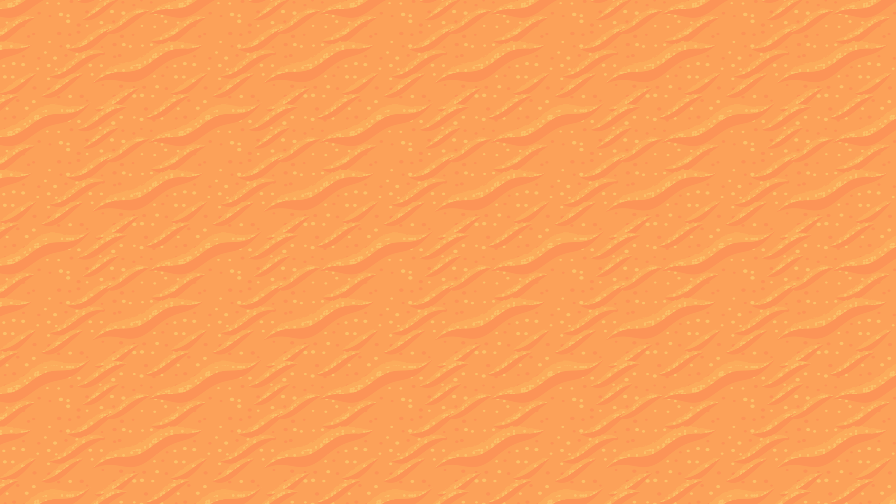
Give the GLSL for this pattern, as a Shadertoy shader.

```glsl
const vec2 TILE = vec2(128.0, 96.0);       // one repeat, in grains of sand
const float TILE_HEIGHT = 0.2546;          // repeat height over canvas height
const vec2 TILE_ORIGIN = vec2(0.5926, 0.6667);
const float SLOPE = 0.38;
const float WAVE_LENGTH = 46.0;
const float WAVE_HEIGHT = 2.6;
const float GRAIN = 2.0;
const float SPECK_SPACING = 8.0;
const float TAU = 6.28319;

const vec3 SAND = vec3(0.99, 0.63, 0.35);
const vec3 SHADE = vec3(0.99, 0.58, 0.34);
const vec3 LIGHT = vec3(0.99, 0.67, 0.36);
const vec3 SPARKLE = vec3(0.99, 0.75, 0.41);

// Ripples in one repeat: centre x, centre y, half length
const int RIPPLE_COUNT = 12;
const vec3 RIPPLES[RIPPLE_COUNT] = vec3[](
    vec3(120.0, 51.0, 17.0), vec3(109.0, 38.0, 19.0), vec3(108.0, 23.0, 14.0),
    vec3(102.0, 1.0, 20.0), vec3(30.0, 46.0, 17.0), vec3(38.0, 7.0, 21.0),
    vec3(90.0, 78.0, 21.0), vec3(79.0, 62.0, 16.0), vec3(0.0, 14.0, 17.0),
    vec3(46.0, 63.0, 14.0), vec3(15.0, 79.0, 42.0), vec3(58.0, 33.0, 43.0)
);

float hash(vec2 p) {
    return fract(sin(dot(p, vec2(127.1, 311.7))) * 43758.5453);
}

// Coverage of the inside (negative side) of a distance
float cover(float dist, float pixel) {
    return 1.0 - smoothstep(-0.5 * pixel, 0.5 * pixel, dist);
}

// Vertical offset from a ripple's crest line (x) and its tapered width (y)
vec2 rippleProfile(vec2 p, vec3 ripple, float phase) {
    vec2 d = mod(p - ripple.xy + 0.5 * TILE, TILE) - 0.5 * TILE;
    float t = d.x / ripple.z;
    float crest = SLOPE * d.x + WAVE_HEIGHT * sin(d.x * TAU / WAVE_LENGTH + phase);
    float width = (3.0 + 0.14 * ripple.z) * (1.0 - t * t);
    return vec2(d.y - crest, width);
}

// Scattered light and dark specks, repeating with the tile
vec3 addSpecks(vec3 color, vec2 p, float pixel) {
    vec2 cell = mod(floor(p / SPECK_SPACING), TILE / SPECK_SPACING);
    float kind = hash(cell + 5.3);
    vec2 jitter = 0.2 + 0.6 * vec2(hash(cell + 17.1), hash(cell + 41.7));
    vec2 d = (fract(p / SPECK_SPACING) - jitter) * SPECK_SPACING;
    float radius = mix(0.7, 1.3, hash(cell + 63.9));
    float dotCover = cover(length(d * vec2(0.8, 1.0)) - radius, pixel);
    vec3 tint = kind > 0.6 ? SPARKLE : SHADE;
    return mix(color, tint, dotCover * step(0.25, kind));
}

void mainImage(out vec4 fragColor, in vec2 fragCoord) {
    float scale = TILE.y / TILE_HEIGHT;
    float pixel = scale / iResolution.y;
    vec2 p = mod((fragCoord / iResolution.y - TILE_ORIGIN) * scale, TILE);

    // Grain that roughens edges and glitters on the crests
    vec2 grainCell = mod(floor(p / GRAIN), TILE / GRAIN);
    float grain = hash(grainCell);
    float grainDot = cover(length((fract(p / GRAIN) - 0.5) * GRAIN) - 1.0, pixel);

    float shade = 0.0;
    float light = 0.0;
    float glitter = 0.0;
    for (int i = 0; i < RIPPLE_COUNT; i++) {
        float phase = 1.2 * (hash(vec2(float(i), 3.0)) - 0.5);
        vec2 r = rippleProfile(p, RIPPLES[i], phase);
        float inside = smoothstep(0.0, 0.8, r.y);
        float above = cover(-r.x, pixel);
        float top = cover(r.x - r.y + grain * 1.2, pixel);
        float bottom = cover(-r.x - r.y, pixel);
        light = max(light, above * top * inside);
        shade = max(shade, (1.0 - above) * bottom * inside);
        float crest = above * cover(r.x - 0.5 * r.y, pixel) * inside;
        glitter = max(glitter, crest * step(0.66, grain) * grainDot);
    }

    vec3 color = addSpecks(SAND, p, pixel);
    color = mix(color, SHADE, shade);
    color = mix(color, LIGHT, light);
    color = mix(color, SPARKLE, glitter);
    fragColor = vec4(color, 1.0);
}
```
